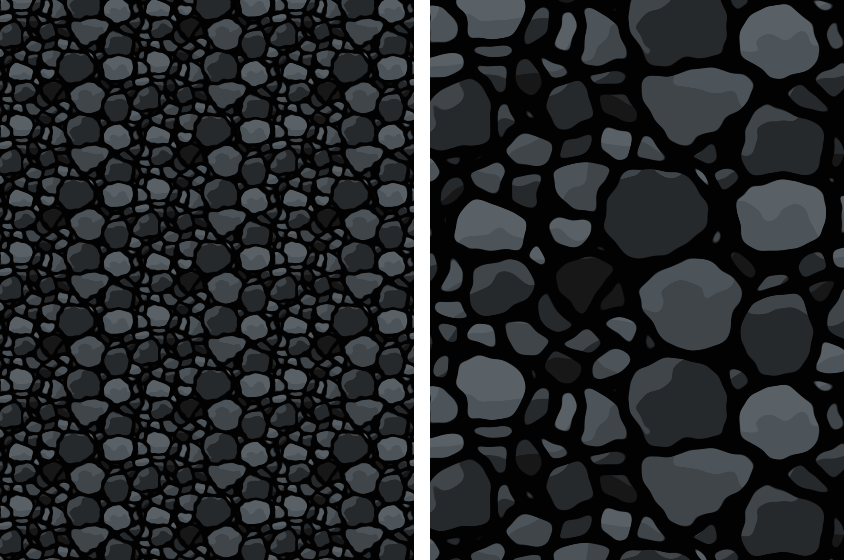
Left, the full canvas; right, a detail of the centre.
This texture is drawn by a Shadertoy shader. Its source:

```glsl
// Crushed dark slate: angular two-tone stones of mixed size with black gaps, in a half-drop repeat.

#define TILE vec2(0.332, 0.307) * 0.738 // repeat size, in canvas heights
#define CELLS 4.0         // large stones along one side of a tile
#define CHIP_CELLS 10.0   // small chips along one side of a tile
#define GAP 0.052         // half width of the black gap, in stone units
#define ROUNDING 36.0     // higher is sharper corners
#define BEND 0.16         // slow bending of the stones
#define CHIPPING 0.05     // fine roughness of the outlines
#define PATCH_WAVE 0.6    // waviness of the lit patches

const vec3 VOID  = vec3(0.008, 0.008, 0.009);
const vec3 SOOT  = vec3(0.095, 0.092, 0.095);
const vec3 DARK  = vec3(0.15, 0.16, 0.17);
const vec3 MID   = vec3(0.25, 0.27, 0.29);
const vec3 PALE  = vec3(0.30, 0.33, 0.35);
const vec3 LIGHT = vec3(0.35, 0.38, 0.40);

// Wraps a lattice cell into one tile; each tile column drops by half a tile.
vec2 wrapCell(vec2 cell, float n) {
    float column = floor(cell.x / n);
    return mod(vec2(cell.x, cell.y + 0.5 * n * column), n);
}

vec3 hash3(vec2 cell, float salt) {
    uvec3 v = uvec3(cell, salt) * 1664525u + 1013904223u;
    v.x += v.y * v.z; v.y += v.z * v.x; v.z += v.x * v.y;
    v ^= v >> 16u;
    v.x += v.y * v.z; v.y += v.z * v.x; v.z += v.x * v.y;
    return vec3(v & 65535u) / 65535.0;
}

// Gradient noise that repeats with the tile.
float corner(vec2 cell, vec2 offset, float n, float salt) {
    float angle = 6.2832 * hash3(wrapCell(cell, n), salt).x;
    return dot(vec2(cos(angle), sin(angle)), offset);
}

float noise(vec2 p, float n, float salt) {
    p *= n / CELLS;
    vec2 c = floor(p), f = p - c, e = vec2(1, 0);
    vec2 u = f * f * f * (f * (f * 6.0 - 15.0) + 10.0);
    return mix(mix(corner(c, f, n, salt), corner(c + e, f - e, n, salt), u.x),
               mix(corner(c + e.yx, f - e.yx, n, salt),
                   corner(c + 1.0, f - 1.0, n, salt), u.x), u.y);
}

vec2 noise2(vec2 p, float n, float salt) {
    return vec2(noise(p, n, salt), noise(p, n, salt + 1.0));
}

// Shade and lit tone of a stone, with the level where the lit patch begins.
vec3 stoneColor(float rank, float lit, float blur) {
    vec3 shade = SOOT, top = DARK;
    float level = 0.7;
    if (rank > 0.13) { shade = DARK; top = MID;   level = 0.35; }
    if (rank > 0.51) { shade = MID;  top = PALE;  level = 0.25; }
    if (rank > 0.73) { shade = PALE; top = LIGHT; level = -0.1; }
    return mix(shade, top, smoothstep(level - blur, level + blur, lit));
}

void mainImage(out vec4 fragColor, in vec2 fragCoord) {
    vec2 scale = CELLS / (TILE);
    vec2 p = fragCoord / iResolution.y * scale;
    float pixel = scale.y / iResolution.y;
    vec2 q = p + BEND * noise2(p, 6.0, 11.0) + CHIPPING * noise2(p, 18.0, 21.0);

    // Gather large stones, then chips: position and radius of each seed.
    vec3 seeds[50];
    int count = 0, owner = 0;
    float nearest = 1e5, rank = 0.0;
    vec3 traits = vec3(0);
    for (int layer = 0; layer < 2; layer++) {
        bool large = layer == 0;
        float n = large ? CELLS : CHIP_CELLS;
        vec2 base = floor(q * n / CELLS);
        for (int k = 0; k < 25; k++) {
            vec2 cell = base + vec2(k % 5 - 2, k / 5 - 2);
            vec2 id = wrapCell(cell, n);
            vec3 h = hash3(id, large ? 3.0 : 7.0);
            float order = id.x + id.y * n;
            float size = fract(order * 0.7549 + 0.3);
            float radius = large ? mix(0.28, 0.6, size) : mix(0.05, 0.2, size);
            vec2 seed = (cell + 0.5 + (large ? 0.65 : 0.8) * (h.xy - 0.5)) * CELLS / n;
            seeds[count] = vec3(seed, radius);
            vec2 d = q - seed;
            float power = dot(d, d) - radius * radius;
            if (power < nearest) {
                nearest = power;
                owner = count;
                traits = h;
                rank = fract(order * 0.618 + 0.45);
                if (large) rank = mix(0.08, 1.0, rank);
            }
            count++;
        }
    }

    // Rounded distance to the borders of the owning stone.
    vec3 stone = seeds[owner];
    float sum = 0.0;
    for (int k = 0; k < 50; k++) {
        if (k == owner) continue;
        vec2 d = q - seeds[k].xy;
        float power = dot(d, d) - seeds[k].z * seeds[k].z;
        float border = 0.5 * (power - nearest) / max(distance(seeds[k].xy, stone.xy), 1e-4);
        sum += exp(-ROUNDING * border);
    }
    float edge = -log(max(sum, 1e-20)) / ROUNDING;

    // Flat lit patch facing roughly up and left, with a wavy rim.
    float angle = 1.9 + 1.6 * (traits.z - 0.5);
    float lit = dot(q - stone.xy, vec2(cos(angle), sin(angle))) / stone.z;
    lit += PATCH_WAVE * noise(p, 14.0, 31.0) + 0.8 * (traits.x - 0.5);
    vec3 color = stoneColor(rank, lit, 0.6 * pixel / stone.z);

    float cover = smoothstep(GAP - 0.6 * pixel, GAP + 0.6 * pixel, edge);
    fragColor = vec4(mix(VOID, color, cover), 1.0);
}
```
